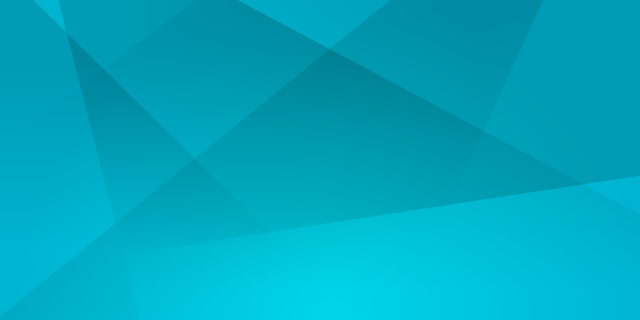
Reproduce this background procedurally as a WebGL 1 fragment shader.

```glsl
precision mediump float;
// Overlapping translucent facets over a cyan glow rising from the lower edge.
// Each facet is an intersection of half-planes that darkens the backdrop,
// with a strength that fades along a chosen direction.

uniform vec2 u_resolution;

// Backdrop
const vec3 GLOW_COLOR = vec3(0.0, 0.835, 0.905);
const vec3 RIM_COLOR = vec3(0.0, 0.705, 0.82);
const vec2 GLOW_CENTER = vec2(1.04, 0.0);
const float GLOW_RADIUS = 1.0;

// Greatest darkening of each facet
const float STEEP_SHADE = 0.135;
const float LEFT_SHADE = 0.14;
const float BAND_SHADE = 0.105;
const float UPPER_SHADE = 0.14;
const float FAINT_SHADE = 0.05;
const float CORNER_SHADE = 0.025;

// Coverage of the half-plane to the left of the line from a to b
float halfPlane(vec2 p, vec2 a, vec2 b) {
  vec2 along = normalize(b - a);
  vec2 offset = p - a;
  float dist = along.x * offset.y - along.y * offset.x;
  return clamp(0.5 + dist * u_resolution.y, 0.0, 1.0);
}

// Linear rise from 0 to 1 between two values
float ramp(float from, float to, float value) {
  return clamp((value - from) / (to - from), 0.0, 1.0);
}

void main() {
  // The canvas spans 2 by 1 units
  vec2 p = gl_FragCoord.xy / u_resolution * vec2(2.0, 1.0);

  // Glow
  float rim = ramp(0.0, GLOW_RADIUS, length(p - GLOW_CENTER));
  vec3 color = mix(GLOW_COLOR, RIM_COLOR, rim);

  // Facet edges, each covering its darker side
  float steep = halfPlane(p, vec2(0.182, 1.0), vec2(0.4375, 0.0));
  float left = halfPlane(p, vec2(0.833, 0.284), vec2(0.104, 1.0));
  float rising = halfPlane(p, vec2(1.219, 1.0), vec2(0.0, 0.01));
  float falling = halfPlane(p, vec2(2.0, 0.331), vec2(0.742, 1.0));
  float upper = halfPlane(p, vec2(0.651, 0.245), vec2(2.0, 0.451));
  float right = halfPlane(p, vec2(1.406, 0.362), vec2(1.698, 1.0));
  float faint = halfPlane(p, vec2(0.612, 1.0), vec2(0.104, 0.622));

  // Fading facets, multiplied over the glow
  float bandHeight = p.y - 0.35 * p.x;
  color *= 1.0 - STEEP_SHADE * steep * falling * ramp(0.1, 0.85, p.y);
  color *= 1.0 - LEFT_SHADE * left * ramp(0.22, 0.8, p.y);
  color *= 1.0 - BAND_SHADE * rising * right * ramp(-0.2, 0.5, bandHeight);
  color *= 1.0 - UPPER_SHADE * upper * ramp(0.35, 1.5, p.x);
  color *= 1.0 - FAINT_SHADE * faint * falling * ramp(0.55, 1.0, p.y);
  color *= 1.0 - CORNER_SHADE * rising * (1.0 - steep);

  gl_FragColor = vec4(color, 1.0);
}
```
